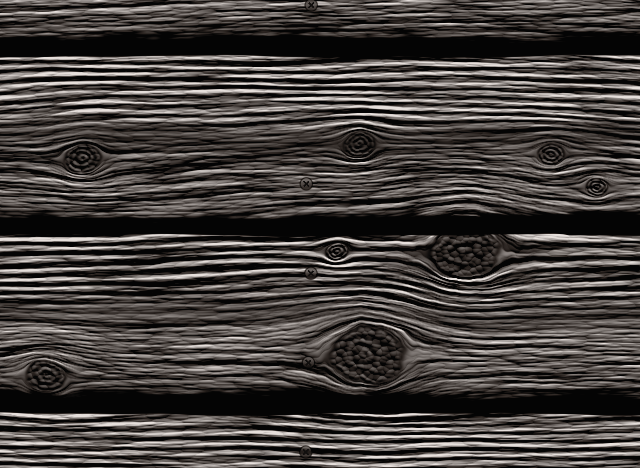
Write a WebGL 1 fragment shader that draws this texture.

```glsl
precision highp float;
// Weathered dark planks stacked with black gaps, bent around knots and screwed down.
// Stretched cellular fibres and sine growth lines form a relief, lit from above;
// a flow field around each knot bends the grain.
uniform vec2 u_resolution;

const float PITCH = 0.382;      // plank height including its gap
const float FIRST_EDGE = 0.12;  // top edge of the lowest plank

vec2 hash2(vec2 p) {
  return fract(sin(vec2(dot(p, vec2(127.1, 311.7)), dot(p, vec2(269.5, 183.3)))) * 4375.85);
}

// Rounded cells: 1 at a cell point, falling towards the borders
float fibre(vec2 p) {
  vec2 cell = floor(p), f = fract(p);
  float nearest = 2.0;
  for (int j = -1; j <= 1; j++) {
    for (int i = -1; i <= 1; i++) {
      vec2 o = vec2(float(i), float(j));
      vec2 d = o + hash2(cell + o) - f;
      nearest = min(nearest, dot(d, d));
    }
  }
  return 1.0 - nearest;
}

float waves(float x) {
  return sin(x) + 0.5 * sin(2.3 * x + 1.3) + 0.25 * sin(5.1 * x + 2.1);
}

// x: height coordinate bent around the knots, y: distance to nearest knot in radii
vec2 grainFlow(vec2 p) {
  float bent = p.y, nearest = 9.0;
  for (int n = 0; n < 8; n++) {
    float i = mod(float(n), 4.0), lower = step(4.0, float(n));
    vec3 knot = mix(
      vec3(0.13 + i * (0.495 - 0.065 * i), 0.661 + i * (0.055 - 0.025 * i), 0.03 - 0.004 * i),
      vec3(0.07 + i * (0.68 - 0.176 * i), 0.196 + i * (0.089 * i - 0.044),
           0.032 + i * (0.045 - 0.0165 * i)), lower);
    vec2 center = vec2(1.37 * min(knot.x, 0.93), min(knot.y, mix(0.7, 0.464, lower)));
    vec2 d = (p - center) * vec2(0.78, 1.0);
    d += 0.06 * knot.z * vec2(waves(p.y * 60.0), waves(p.x * 55.0));
    float r2 = knot.z * knot.z;
    bent -= r2 * d.y / max(dot(d, d), r2);
    nearest = min(nearest, length(d) / knot.z);
  }
  return vec2(bent, nearest);
}

// Surface height of the wood, centred near zero
float relief(vec2 p, float row) {
  vec2 flow = grainFlow(p);
  float f = (p.y - FIRST_EDGE) / PITCH - row;
  float v = flow.x + 0.006 * waves(p.x * 3.0 + row * 4.0 + flow.x * 6.0);
  float growth = sin(300.0 * v + 2.0 * waves(p.x * 1.7 + v * 14.0 + row));
  float h = (0.1 + 0.2 * smoothstep(0.5, 0.72, f)) * growth;
  h += 0.8 * (fibre(vec2(p.x * 3.0, v * 55.0)) - 0.78);
  h += 0.6 * (fibre(vec2(p.x * 9.0, v * 105.0) + 17.0) - 0.78);
  h += 0.35 * (fibre(vec2(p.x * 28.0, v * 180.0) + 41.0) - 0.78);
  // Rings and crumbly cracks inside knots
  float rings = 0.2 * sin(flow.y * 17.0 + waves(p.x * 40.0 + p.y * 25.0))
              + 0.8 * (fibre(p * vec2(75.0, 95.0)) - 0.78);
  return mix(rings, h, smoothstep(0.85, 1.05, flow.y));
}

void main() {
  vec2 p = gl_FragCoord.xy / u_resolution.y;
  float t = (p.y - FIRST_EDGE) / PITCH;
  float row = floor(t), f = t - row;

  // Relief lit from above
  float h = relief(p, row);
  float slope = h - relief(p + vec2(0.0006, 0.003), row);
  vec2 flow = grainFlow(p);
  float tone = 0.27 + 0.06 * waves(flow.x * 26.0 + 0.6 * waves(p.x * 2.1 + row));
  float light = tone + 0.45 * h + 1.15 * slope;

  // Smoother worn band along the middle of each plank
  float band = (f - 0.54 - 0.025 * waves(p.x * 4.0 + row * 2.0)) / 0.075;
  light = mix(light, tone * 0.8 + 0.4 * slope, 0.65 * exp(-band * band));

  // Dark knots with a cracked rim
  float rim = (flow.y - 1.0) / 0.1;
  light *= mix(0.5, 1.0, smoothstep(0.8, 1.05, flow.y)) * (1.0 - 0.55 * exp(-rim * rim));

  // Splintered lower edge, bright upper edge and the gap between
  float lower = 0.09 + 0.012 * waves(p.x * 4.0 + row * 3.0) + 0.006 * waves(p.x * 31.0);
  float upper = 0.988 + 0.006 * waves(p.x * 7.0 + row * 5.0);
  float below = upper - f;
  light += 0.35 * exp(-abs(below) / 0.014) * (0.6 + 0.4 * sin(p.x * 23.0 + row));
  light *= smoothstep(0.0, 0.035, f - lower + 0.05 * h);
  light *= 0.65 + 0.35 * smoothstep(lower, lower + 0.12, f);
  light *= smoothstep(-0.004, 0.006, below);

  // Two screws per plank in one column, one of them missing
  float place = (t - 0.275) * 2.0 + 0.5;
  vec2 s = vec2(p.x - 0.659 - 0.006 * sin(floor(place) * 2.0),
                (fract(place) - 0.5) * PITCH * 0.5);
  float present = step(0.5, abs(floor(place) - 3.0));
  float radius = length(s), soft = 0.7 / u_resolution.y;
  vec2 turned = abs(vec2(s.x + s.y, s.x - s.y)) * 0.707;
  float slots = smoothstep(0.0012, 0.0024, min(turned.x, turned.y) + step(0.008, radius));
  float head = 0.06 + slots * (0.2 + 9.0 * s.y + 0.25 * h);
  light *= 1.0 - 0.8 * present * smoothstep(0.016, 0.0125, radius);
  light = mix(light, head, present * smoothstep(0.012 + soft, 0.012 - soft, radius));

  // Warm grey wood over near-black shadow
  light = clamp(light, 0.0, 0.88);
  vec3 warmth = vec3(0.02, -0.006, -0.02) * smoothstep(0.0, 0.15, light);
  gl_FragColor = vec4(max(vec3(light) + warmth, vec3(0.015)), 1.0);
}
```
